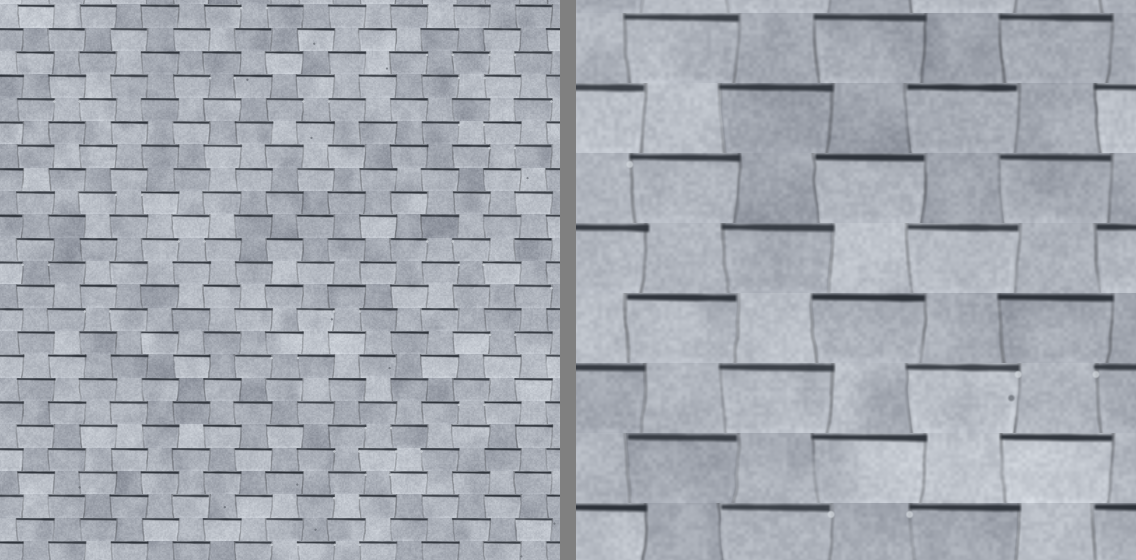
Left, the full canvas; right, a detail of the centre.
Write a Shadertoy shader that draws this texture.

```glsl
// Weathered blue-grey roof shingles: 24 staggered courses of 9 tapered tabs with dark top edges.

float hash(vec2 p) {
    vec3 q = fract(vec3(p.xyx) * 0.1031);
    q += dot(q, q.yzx + 33.33);
    return fract((q.x + q.y) * q.z);
}

float noise(vec2 p) {
    vec2 i = floor(p), f = fract(p);
    f = f * f * (3.0 - 2.0 * f);
    return mix(mix(hash(i), hash(i + vec2(1, 0)), f.x),
               mix(hash(i + vec2(0, 1)), hash(i + vec2(1, 1)), f.x), f.y);
}

// Brightness of one shingle piece, from -1 to 1, with a soft stain drifting across it
float pieceTone(vec2 id, vec2 p) {
    float seed = hash(id + 71.0);
    float stain = noise(p * vec2(0.9, 0.6) + seed * 60.0 + 20.0);
    return (seed - 0.5) * 1.5 - 0.9 * smoothstep(0.5, 0.95, stain) + 0.22;
}

void mainImage(out vec4 fragColor, in vec2 fragCoord) {
    vec2 uv = fragCoord / iResolution.xy;
    float px = 24.0 / min(iResolution.x, iResolution.y);

    // Course height is one unit; y runs downward from each course's top edge
    vec2 p = vec2(uv.x, 1.0 - uv.y) * 24.0 - vec2(0.0, 0.18);
    float row = floor(p.y), y = fract(p.y);
    float pitch = 24.0 / 9.0;
    float u = p.x / pitch - 0.075 - 0.5 * mod(row, 2.0);
    vec2 tabId = vec2(floor(u), row);
    vec2 gapId = vec2(floor(u + 0.5) + 200.0, row);
    float jitter = hash(tabId + 13.0) - 0.5;
    float x = (fract(u) - 0.5) * pitch + 0.05 * jitter;

    // Tapered tab in front of the recessed piece between tabs
    float wobble = 0.03 * (noise(p * 5.0 + 90.0) - 0.5);
    float side = abs(x) - (0.785 + 0.04 * jitter - 0.07 * y * y + wobble);
    float tab = 1.0 - smoothstep(-px, px, side);
    float tone = mix(pieceTone(gapId, p) - 0.08, pieceTone(tabId, p) + 0.08, tab);

    // Broad weathering and mineral grain
    tone += 0.5 * (noise(p * 0.35 + 40.0) - 0.5);
    tone += 0.6 * (noise(p * 2.3 + 7.0) - 0.5);
    tone += 0.85 * (noise(uv * 400.0) - 0.5) + 0.5 * (noise(uv * 190.0 + 31.0) - 0.5);
    vec3 color = vec3(0.675, 0.695, 0.73) + vec3(0.078, 0.078, 0.074) * tone;

    // Thin side joints and pale worn lower rims
    float soft = max(px, 0.035);
    float joint = 1.0 - smoothstep(0.0, soft * 1.4, abs(side - 0.015));
    color *= 1.0 - joint * (0.08 + 0.2 * noise(p * 2.0 + 11.0));
    float rim = 1.0 - smoothstep(0.0, 0.05, abs(side + 0.06));
    rim = max(rim * y, tab * smoothstep(0.88, 0.98, y));
    color += 0.035 * rim;

    // Soft shade and dark edge along the top of each tab, slightly tilted
    color *= 1.0 - 0.06 * tab * exp(-y * 9.0);
    float halfLine = 0.043 + 0.008 * x + 0.014 * (noise(p * 3.0 + 50.0) - 0.5);
    float edge = abs(y - 0.07 - 0.01 * x);
    float line = 1.0 - smoothstep(halfLine - soft, halfLine + soft, edge);
    float reach = 0.8 + 0.06 * (hash(tabId + 37.0) - 0.5);
    line *= 1.0 - smoothstep(reach - soft, reach + soft, abs(x));
    color = mix(color, vec3(0.17, 0.19, 0.22), line * (0.85 + 0.15 * hash(tabId + 5.0)));

    // Occasional chipped corners and rare dark specks
    vec2 corner = vec2(abs(x) - 0.79, y - 0.17);
    float chip = 1.0 - smoothstep(0.03, 0.03 + soft, length(corner));
    color = mix(color, vec3(0.84, 0.86, 0.88), 0.7 * chip * step(0.86, hash(gapId + 3.0)));
    vec2 cell = floor(p);
    vec2 spot = 0.2 + 0.6 * vec2(hash(cell + 17.0), hash(cell + 29.0));
    float speck = 1.0 - smoothstep(0.02, 0.03 + soft, length(fract(p) - spot));
    color = mix(color, vec3(0.38, 0.4, 0.43), 0.7 * speck * step(0.98, hash(cell + 43.0)));

    fragColor = vec4(clamp(color, 0.0, 1.0), 1.0);
}
```
